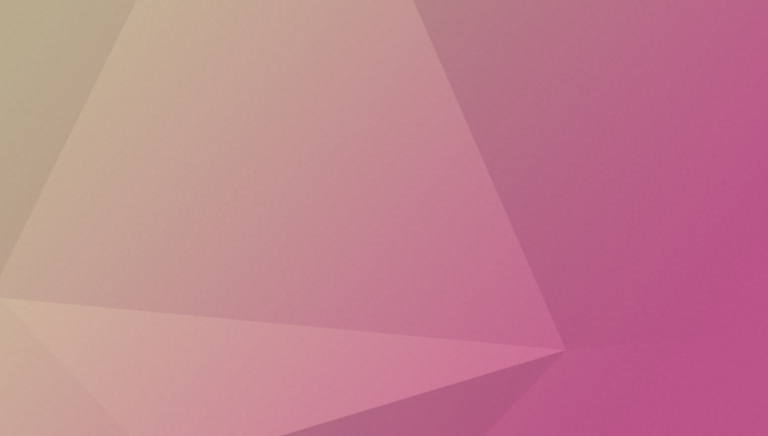
Write a WebGL 1 fragment shader that draws this background.

```glsl
precision highp float;
// Folded-paper backdrop: a diagonal sand-to-rose gradient split by straight
// creases into flat facets. Each facet sets its own brightness and its own
// shift along the gradient; gradient noise adds a faint paper grain.
uniform vec2 u_resolution;

const vec3 SAND = vec3(0.735, 0.675, 0.56);
const vec3 ROSE = vec3(0.733, 0.33, 0.533);
const vec2 RAMP = vec2(0.8, 0.35);          // gradient growth rightward, downward

// Crease end points, as fractions of the canvas
const vec2 HUB = vec2(0.737, 0.197);
const vec2 WEST = vec2(0.0, 0.317);
const vec2 EAST = vec2(1.0, 0.238);
const vec2 LEFT_LOW = vec2(0.0, 0.367);
const vec2 LEFT_TOP = vec2(0.178, 1.0);
const vec2 RIGHT_TOP = vec2(0.538, 1.0);
const vec2 FOOT_CORNER = vec2(0.17, 0.0);
const vec2 FOOT_DARK = vec2(0.365, 0.0);
const vec2 FOOT_RIGHT = vec2(0.63, 0.0);

// Facets: brightness, gradient shift
const vec2 CENTER = vec2(1.045, -0.05);
const vec2 LEFT = vec2(0.985, -0.05);
const vec2 RIGHT = vec2(0.965, 0.0);
const vec2 BLADE = vec2(1.095, -0.10);
const vec2 CORNER = vec2(1.075, -0.09);
const vec2 SHADE = vec2(0.955, 0.0);
const vec2 FLOOR = vec2(1.0, 0.0);
const float RIGHT_LIFT = 0.035;             // right facet brightens to the east

const float EDGE = 0.0025;                  // crease softness, canvas heights
const float GRAIN_SCALE = 110.0;
const float GRAIN = 0.014;

vec2 randomGradient(vec2 cell) {
  vec2 h = vec2(dot(cell, vec2(127.1, 311.7)), dot(cell, vec2(269.5, 183.3)));
  return fract(sin(h) * 43758.5) * 2.0 - 1.0;
}

float gradientNoise(vec2 p) {
  vec2 i = floor(p), f = fract(p);
  vec2 w = f * f * (3.0 - 2.0 * f);
  vec2 e = vec2(0.0, 1.0);
  float a = dot(randomGradient(i), f);
  float b = dot(randomGradient(i + e.yx), f - e.yx);
  float c = dot(randomGradient(i + e.xy), f - e.xy);
  float d = dot(randomGradient(i + e.yy), f - e.yy);
  return mix(mix(a, b, w.x), mix(c, d, w.x), w.y);
}

// Smooth mask of the half plane to the left of the line from a to b
float leftOf(vec2 uv, vec2 a, vec2 b) {
  vec2 aspect = vec2(u_resolution.x / u_resolution.y, 1.0);
  vec2 dir = normalize((b - a) * aspect);
  vec2 q = (uv - a) * aspect;
  return smoothstep(-EDGE, EDGE, dir.x * q.y - dir.y * q.x);
}

void main() {
  vec2 uv = gl_FragCoord.xy / u_resolution;

  // Upper facets
  vec2 right = RIGHT + vec2(RIGHT_LIFT * smoothstep(0.6, 1.0, uv.x), 0.0);
  vec2 upper = mix(CENTER, LEFT, leftOf(uv, LEFT_LOW, LEFT_TOP));
  upper = mix(upper, right, leftOf(uv, RIGHT_TOP, HUB));

  // Lower facets
  vec2 blade = mix(BLADE, CORNER, leftOf(uv, FOOT_CORNER, WEST));
  vec2 base = mix(SHADE, FLOOR, leftOf(uv, HUB, FOOT_RIGHT));
  vec2 lower = mix(blade, base, leftOf(uv, HUB, FOOT_DARK));

  float below = max(leftOf(uv, HUB, WEST), leftOf(uv, EAST, HUB));
  vec2 facet = mix(upper, lower, below);

  // Gradient, eased towards both ends
  float t = clamp(dot(RAMP, vec2(uv.x, 1.0 - uv.y)) + facet.y, 0.0, 1.0);
  t = mix(t, smoothstep(0.0, 1.0, t), 0.5);
  vec3 color = mix(SAND, ROSE, t) * facet.x;

  // Paper grain
  vec2 p = gl_FragCoord.xy / u_resolution.y * GRAIN_SCALE;
  color += GRAIN * (gradientNoise(p) + 0.6 * gradientNoise(p * 2.1 + 17.0));

  gl_FragColor = vec4(color, 1.0);
}
```
